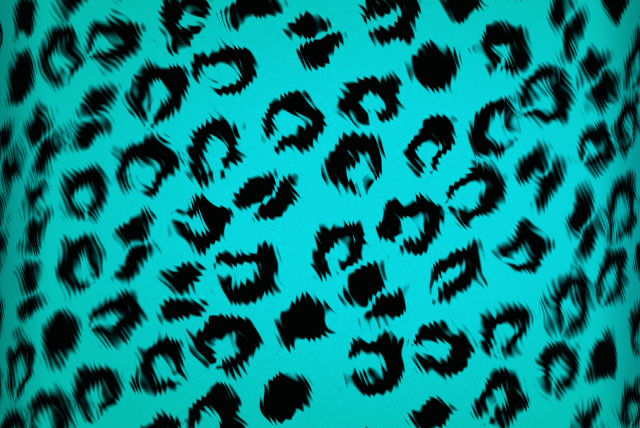
Reproduce this pattern procedurally as a Shadertoy shader.

```glsl
// Leopard print on turquoise cloth wrapped around an upright cylinder.
// Jittered, staggered cells each hold an open rosette, a split pair or a
// solid blob; distances get ragged fur teeth and blur toward the sides.

#define CELL vec2(0.186, 0.156)   // cell size, canvas heights
#define UNIT 0.168                // spot unit, canvas heights
#define RADIUS 0.80               // cylinder radius
#define TILT 0.30                 // slope of the spot rows
#define JITTER vec2(0.22, 0.20)
#define TEETH 0.075               // depth of the ragged edge
#define SOFT_MID 0.030            // edge softness at the middle
#define SOFT_SIDE 0.105           // edge softness at the sides
#define WEAVE 0.035               // cloth grain contrast

const vec3 CYAN = vec3(0.03, 0.845, 0.875);
const vec3 TEAL = vec3(0.02, 0.735, 0.675);
const vec3 INK  = vec3(0.008, 0.016, 0.016);

float hash(vec2 p) {
    vec3 q = fract(vec3(p.xyx) * 0.1031);
    q += dot(q, q.yzx + 33.33);
    return fract((q.x + q.y) * q.z);
}

float noise(vec2 p) {
    vec2 i = floor(p), f = fract(p);
    f = f * f * (3.0 - 2.0 * f);
    return mix(mix(hash(i), hash(i + vec2(1, 0)), f.x),
               mix(hash(i + vec2(0, 1)), hash(i + vec2(1, 1)), f.x), f.y);
}

mat2 turn(float a) {
    float c = cos(a), s = sin(a);
    return mat2(c, s, -s, c);
}

float ellipse(vec2 p, vec2 r) {
    return (length(p / r) - 1.0) * min(r.x, r.y);
}

// Ring with an off-centre hole and one slot leading outward
float rosette(vec2 p, vec2 id) {
    float a = 2.7 + 2.3 * hash(id + 5.1);
    vec2 dir = vec2(cos(a), sin(a));
    vec2 q = p - 0.08 * dir;
    float hole = ellipse(q, vec2(0.20, 0.145));
    float slot = length(q - dir * max(dot(q, dir), 0.0)) - 0.075;
    return max(ellipse(p, vec2(0.45, 0.35)), -min(hole, slot));
}

// Two lopsided blobs with a clear strip between them
float splitPair(vec2 p, vec2 id) {
    p.x += p.y * (hash(id + 8.7) - 0.5);
    float upper = ellipse(p - vec2(0.05, 0.20), vec2(0.30, 0.175));
    float lower = ellipse(p + vec2(0.06, 0.21), vec2(0.35, 0.170));
    return min(upper, lower);
}

float spot(vec2 p, vec2 id) {
    vec2 seed = id * 17.3 + 200.0;
    float kind = hash(id + 31.7);

    // Lumpy outline
    vec2 lump = vec2(noise(p * 4.5 + seed), noise(p * 4.5 + seed + 41.0));
    vec2 q = turn(-0.25 - 0.9 * (hash(id + 2.3) - 0.5)) * (p + 0.22 * (lump - 0.5));
    q /= 0.92 + 0.18 * hash(id + 12.9);

    float d = kind < 0.60 ? rosette(q, id)
            : kind < 0.84 ? splitPair(q, id)
            : ellipse(q, vec2(0.34, 0.29));

    // Fur teeth: streaks along one direction per spot
    vec2 s = turn(-0.5 * hash(id + 6.6)) * p;
    float phase = s.x * 10.0 + 1.8 * noise(s * vec2(6.0, 3.0) + seed);
    float tooth = abs(fract(phase) - 0.5) * 2.0 - 0.5;
    return d + TEETH * tooth * (0.4 + 0.9 * noise(s * 5.0 + seed + 9.0));
}

// Distance to the print, keeping a gap between neighbouring spots
float leopard(vec2 surf) {
    vec2 p = turn(-TILT) * surf / CELL + 40.0;
    float nearest = 9.0, second = 9.0;
    for (int j = -1; j <= 1; j++)
    for (int i = -1; i <= 1; i++) {
        float row = floor(p.y) + float(j);
        float shift = 0.5 * mod(row, 2.0);
        vec2 id = vec2(floor(p.x - shift) + float(i), row);
        vec2 jit = JITTER * (vec2(hash(id), hash(id + 71.0)) - 0.5);
        vec2 centre = id + 0.5 + vec2(shift, 0.0) + jit;
        float d = spot((p - centre) * CELL / UNIT, id);
        second = min(second, max(nearest, d));
        nearest = min(nearest, d);
    }
    return max(nearest, 0.07 - second);
}

void mainImage(out vec4 fragColor, in vec2 fragCoord) {
    vec2 uv = (fragCoord - 0.5 * iResolution.xy) / iResolution.y;

    // Unroll the cylinder
    float across = clamp(uv.x / RADIUS, -0.98, 0.98);
    vec2 surf = vec2(asin(across) * RADIUS, uv.y);
    float side = smoothstep(0.25, 0.95, abs(across));

    // Cloth: soft glow, woven grain, darker rims
    float fade = smoothstep(0.2, 0.9, length((uv - vec2(0.15, 0.02)) * vec2(0.8, 1.2)));
    vec3 cloth = mix(CYAN, TEAL, fade);
    vec2 thread = turn(0.2) * surf * 780.0;
    float grain = sin(thread.x) * sin(thread.y) + noise(surf * 160.0 + 300.0) - 0.5;
    cloth *= 1.0 + WEAVE * grain * (1.0 - side);
    cloth *= 1.0 - 0.28 * smoothstep(0.62, 0.77, abs(uv.x));

    // Print
    float soft = mix(SOFT_MID, SOFT_SIDE, side) + 0.5 / (iResolution.y * UNIT);
    float bare = smoothstep(-soft, soft, leopard(surf));
    fragColor = vec4(mix(INK, cloth, bare), 1.0);
}
```
